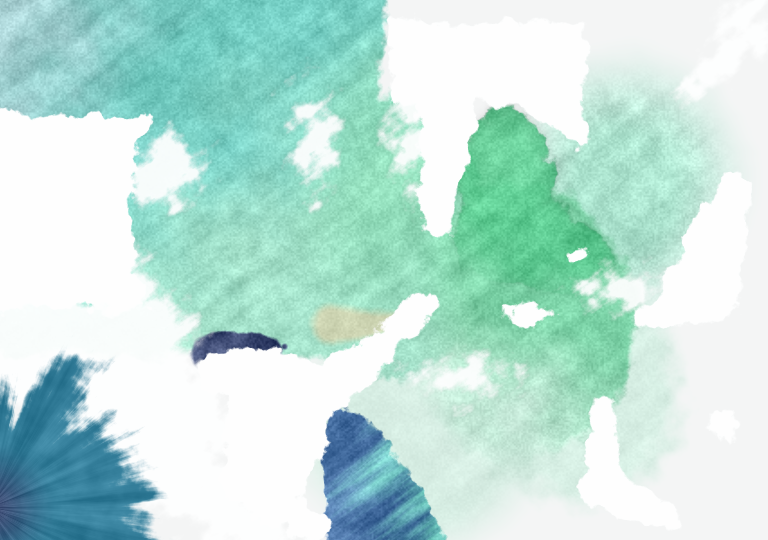
A WebGL 2 fragment shader for this background:

```glsl
#version 300 es
precision highp float;
// Abstract watercolour: mint and teal washes broken by ragged white paper gaps.
uniform vec2 u_resolution;
out vec4 outColor;

const vec3 PAPER = vec3(0.958, 0.962, 0.962), WHITE = vec3(0.995, 0.998, 0.998);
const vec3 MIST = vec3(0.67, 0.83, 0.84), AQUA = vec3(0.46, 0.81, 0.77);
const vec3 MINT = vec3(0.64, 0.88, 0.79), PALE = vec3(0.82, 0.93, 0.88);
const vec3 GREEN = vec3(0.5, 0.84, 0.67), EMERALD = vec3(0.35, 0.79, 0.56);
const vec3 TEAL = vec3(0.2, 0.49, 0.6), BLUE = vec3(0.33, 0.49, 0.69);
const vec3 INDIGO = vec3(0.24, 0.29, 0.45), PEACH = vec3(0.84, 0.83, 0.69);
const float RAGGED = 0.045;  // roughness of torn edges
const float FEATHER = 0.17;  // roughness of dry-brush edges
const float GRAIN = 0.09;    // pigment granulation

float hash(vec2 p) {
  vec3 q = fract(p.xyx * 0.1031);
  q += dot(q, q.yzx + 33.33);
  return fract((q.x + q.y) * q.z);
}
float noise(vec2 p) {
  vec2 i = floor(p), f = fract(p);
  f = f * f * (3.0 - 2.0 * f);
  return mix(mix(hash(i), hash(i + vec2(1, 0)), f.x),
             mix(hash(i + vec2(0, 1)), hash(i + 1.0), f.x), f.y);
}
// Layered noise centred on zero
float fbm(vec2 p) {
  float sum = -0.5, amp = 0.5;
  for (int i = 0; i < 5; i++) {
    sum += amp * noise(p);
    p = mat2(1.6, 1.2, -1.2, 1.6) * p + 7.3;
    amp *= 0.5;
  }
  return sum;
}
float oval(vec2 p, float x, float y, float rx, float ry) {
  return (length((p - vec2(x, y)) / vec2(rx, ry)) - 1.0) * min(rx, ry);
}
float box(vec2 p, vec2 c, vec2 h) {
  vec2 d = abs(p - c) - h;
  return length(max(d, 0.0)) + min(max(d.x, d.y), 0.0);
}
// Capsule from ends.xy to ends.zw with radius ra to rb
float limb(vec2 p, vec4 ends, float ra, float rb) {
  vec2 a = p - ends.xy, b = ends.zw - ends.xy;
  float h = clamp(dot(a, b) / dot(b, b), 0.0, 1.0);
  return length(a - b * h) - mix(ra, rb, h);
}
float cover(float d, float soft) { return 1.0 - smoothstep(-soft, soft, d); }

// Crisp gaps of bare paper
float tornGaps(vec2 p) {
  float bow = p.y - 0.6;
  float d = box(p, vec2(0.11, 0.605), vec2(0.13 + 1.2 * bow * bow, 0.18));
  d = min(d, limb(p, vec4(0.42, 0.31, 0.59, 0.285), 0.045, 0.045));
  d = min(d, limb(p, vec4(0.52, 0.25, 0.5, 0.15), 0.1, 0.085));
  d = min(d, limb(p, vec4(0.45, 0.1, 0.58, 0.02), 0.035, 0.03));
  d = min(d, limb(p, vec4(0.61, 0.28, 0.795, 0.44), 0.045, 0.018));
  d = min(d, box(p, vec2(0.905, 0.885), vec2(0.18, 0.075)));
  d = min(d, limb(p, vec4(0.83, 0.82, 0.81, 0.58), 0.055, 0.027));
  d = min(d, limb(p, vec4(1.02, 0.83, 1.08, 0.74), 0.06, 0.012));
  d = min(d, limb(p, vec4(1.36, 0.65, 1.3, 0.46), 0.03, 0.07));
  d = min(d, limb(p, vec4(1.3, 0.44, 1.19, 0.41), 0.05, 0.018));
  d = min(d, limb(p, vec4(1.117, 0.25, 1.12, 0.13), 0.013, 0.03));
  d = min(d, limb(p, vec4(1.12, 0.1, 1.24, 0.04), 0.045, 0.015));
  d = min(d, oval(p, 0.99, 0.415, 0.04, 0.017));
  d = min(d, oval(p, 1.065, 0.525, 0.016, 0.012));
  return min(d, oval(p, 1.34, 0.22, 0.03, 0.025));
}
// Dry-brush gaps with feathered outlines
float dryGaps(vec2 p) {
  float d = limb(p, vec4(0.06, 0.4, 0.34, 0.13), 0.12, 0.1);
  d = min(d, limb(p, vec4(0.21, 0.46, 0.34, 0.2), 0.08, 0.1));
  d = min(d, limb(p, vec4(0.34, 0.1, 0.5, 0.02), 0.07, 0.04));
  d = min(d, oval(p, 0.3, 0.68, 0.065, 0.06));
  d = min(d, oval(p, 0.58, 0.73, 0.035, 0.075));
  d = min(d, oval(p, 0.765, 0.74, 0.03, 0.06));
  d = min(d, oval(p, 0.85, 0.3, 0.06, 0.03));
  d = min(d, oval(p, 1.14, 0.46, 0.04, 0.02));
  return min(d, limb(p, vec4(1.38, 0.95, 1.3, 0.83), 0.04, 0.02));
}

void main() {
  vec2 p = gl_FragCoord.xy / u_resolution.y;
  float px = 1.5 / u_resolution.y, broad = fbm(p * 7.0), fine = fbm(p * 34.0);
  vec2 q = p + 0.05 * vec2(broad, fbm(p * 7.0 + 19.0));
  float torn = RAGGED * fine;
  float streak = fbm(mat2(4, -27, 3, 36) * p);
  // Pale outer washes
  vec3 col = mix(PAPER, PALE, 0.85 * cover(oval(q, 1.07, 0.27, 0.19, 0.2) + torn, 0.03));
  col = mix(col, PALE, 0.8 * cover(oval(q, 0.78, 0.2, 0.22, 0.2), 0.05));
  col = mix(col, MINT, 0.9 * cover(oval(q, 1.16, 0.65, 0.17, 0.19), 0.09));
  // Large upper-left wash
  vec3 wash = mix(MIST, AQUA, smoothstep(0.05, 0.42, p.x + 0.5 - 0.5 * p.y + 0.3 * broad));
  wash = mix(wash, MINT, smoothstep(0.18, 0.6, 0.5 * p.x + 0.75 - 0.85 * p.y + 0.25 * broad));
  wash = mix(wash, GREEN, 0.55 * cover(oval(q, 0.75, 0.66, 0.16, 0.2), 0.12));
  float body = min(box(q, vec2(0.33, 0.75), vec2(0.385, 0.41)), oval(q, 0.74, 0.56, 0.15, 0.26));
  col = mix(col, wash, cover(body + torn, 0.008));
  // Right green fan and its deeper head
  vec3 fan = mix(PALE, GREEN, smoothstep(0.12, 0.45, p.y + 0.35 * p.x - 0.34 + 0.2 * broad));
  col = mix(col, fan, cover(oval(q, 0.96, 0.4, 0.215, 0.26) + torn, 0.012) * smoothstep(0.74, 0.88, p.x));
  float head = min(oval(q, 0.93, 0.65, 0.092, 0.14), limb(q, vec4(0.93, 0.57, 1.07, 0.51), 0.1, 0.07)) + torn;
  float fade = smoothstep(0.42, 0.58, p.y + 0.2 * broad);
  col = mix(col, EMERALD, 0.9 * cover(head, 0.004) * fade);
  col *= 1.0 - 0.1 * exp(-abs(head) * 130.0) * fade;
  // Peach stain, dark sliver and lower blue wash
  col = mix(col, PEACH, 0.85 * cover(limb(q, vec4(0.62, 0.405, 0.73, 0.41), 0.036, 0.018), 0.01));
  float sliver = min(oval(p, 0.435, 0.345, 0.088, 0.04) + 0.3 * torn, oval(p, 0.527, 0.358, 0.005, 0.005));
  col = mix(col, INDIGO + 0.25 * fine, cover(sliver, px));
  vec3 blue = mix(BLUE, AQUA, smoothstep(0.62, 0.8, p.x + 0.3 * streak)) + 0.22 * streak;
  col = mix(col, blue, cover(limb(q, vec4(0.64, 0.2, 0.71, 0), 0.04, 0.12) + torn, 0.004));
  // Granulation and brush streaks
  float pigment = smoothstep(0.02, 0.25, PAPER.r - col.r);
  col += pigment * (GRAIN * (2.0 * fine + noise(p * 300.0) - 0.5) + 0.16 * streak);
  // Dry paper, teal burst, then torn paper
  col = mix(col, WHITE, 0.95 * cover(dryGaps(q) + FEATHER * (0.6 * fine + 0.4 * streak), 0.022));
  vec2 ray = p - vec2(-0.02, 0.06);
  float rays = fbm(vec2(atan(ray.y, ray.x) * 14.0, length(ray) * 5.0));
  float burst = min(oval(p, 0.05, 0.04, 0.24, 0.21), limb(p, vec4(0.06, 0.12, 0.13, 0.32), 0.11, 0.025));
  vec3 teal = mix(INDIGO, TEAL, smoothstep(0.0, 0.13, length(ray))) + 0.2 * rays + 0.1 * fine;
  col = mix(col, teal, cover(burst + FEATHER * (0.7 * rays + 0.5 * fine), 0.025));
  col = mix(col, WHITE, cover(tornGaps(mix(p, q, 0.3)) + torn, px));
  outColor = vec4(clamp(col, 0.0, 1.0), 1.0);
}
```
